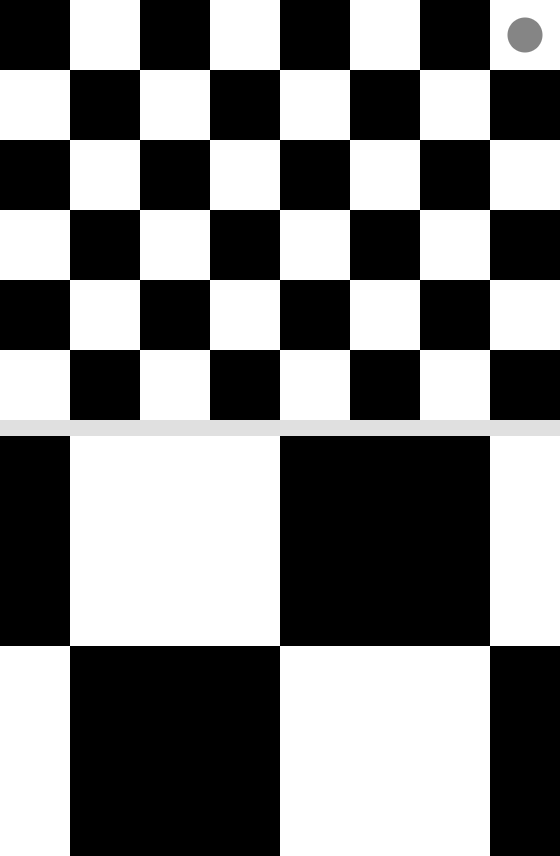
Top, the full canvas; bottom, a detail of the centre.
A WebGL 2 fragment shader for this pattern:

```glsl
#version 300 es
precision highp float;
// Black and white checkerboard, eight by six squares, with one grey disc in the top right square.

uniform vec2 u_resolution;
out vec4 fragColor;

// Signed square wave of period two, positive on even cells, with pixel-wide edges
vec2 squareWave(vec2 p, vec2 pixel) {
    vec2 edgeDistance = 0.5 - abs(mod(p + 0.5, 2.0) - 1.0);
    return clamp(2.0 * edgeDistance / pixel, -1.0, 1.0);
}

void main() {
    vec2 grid = vec2(8.0, 6.0);
    vec2 cell = gl_FragCoord.xy / u_resolution * grid;
    vec2 pixel = grid / u_resolution;

    // Checks: the lower left square is white
    vec2 wave = squareWave(cell, pixel);
    vec3 color = vec3(0.5 + 0.5 * wave.x * wave.y);

    // Disc centred in the top right square
    float discDistance = length(cell - vec2(7.5, 5.5)) - 0.25;
    float disc = clamp(0.5 - discDistance / max(pixel.x, pixel.y), 0.0, 1.0);
    color = mix(color, vec3(0.52), disc);

    fragColor = vec4(color, 1.0);
}
```
